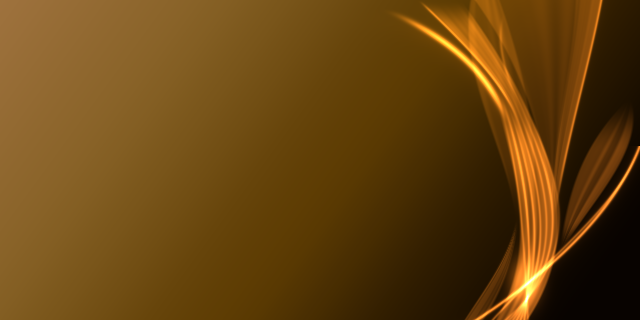
A Shadertoy shader for this background:

```glsl
// Glowing silk ribbons sweeping down the right side of a bronze diagonal gradient.
// Each ribbon is a cubic x(y) curve or the sheet between two of them; their
// light is summed as one heat value, then coloured from amber to pale yellow.

#define EDGE_SOFT 0.005
#define LINE_HALO 0.10
#define FILAMENTS 9.0
#define STRANDS 7
#define HEAT_TINT vec3(0.95, 0.50, 0.09)
#define CORE_POS vec2(1.642, 0.88)

float hash(float n) { return fract(sin(n * 91.345) * 4375.85); }

float noise(float x) {
    float i = floor(x), f = fract(x);
    return mix(hash(i), hash(i + 1.0), f * f * (3.0 - 2.0 * f));
}

// Cubic through four x values, evenly spaced over s = 0..1
float curve(float s, vec4 x) {
    float h = 3.0 * s, a = h - 1.0, b = h - 2.0, c = h - 3.0;
    return dot(x, vec4(-a * b * c / 6.0, h * b * c / 2.0, -h * a * c / 2.0, h * a * b / 6.0));
}

// Fade in and out over the given fractions of the span
float fadeEnds(float s, vec2 fade) {
    vec2 f = clamp(vec2(s, 1.0 - s) / fade, 0.0, 1.0);
    f *= f * (3.0 - 2.0 * f);
    return f.x * f.y;
}

// Thin bright line with a soft halo
float strand(vec2 p, vec2 span, vec4 x, float width, vec2 fade) {
    float s = (p.y - span.x) / (span.y - span.x);
    float slope = (curve(s + 0.01, x) - curve(s - 0.01, x)) / (0.02 * (span.y - span.x));
    float d = abs(p.x - curve(s, x)) / sqrt(1.0 + slope * slope) / width;
    return (exp(-d * d) + LINE_HALO * exp(-d * 0.35)) * fadeEnds(s, fade);
}

// Translucent sheet between two curves; lean moves its light left (0) or right (1)
float sheet(vec2 p, vec2 span, vec4 left, vec4 right, float lean, vec2 fade) {
    float s = (p.y - span.x) / (span.y - span.x);
    float a = curve(s, left), b = curve(s, right);
    float u = (p.x - a) / max(b - a, 0.004);
    float inside = smoothstep(-EDGE_SOFT, EDGE_SOFT, p.x - a)
                 * smoothstep(-EDGE_SOFT, EDGE_SOFT, b - p.x);
    float grain = noise(u * FILAMENTS + 1.5 * s + 40.0 * left.x);
    float body = 0.35 + 0.65 * clamp(mix(1.0 - u, u, lean), 0.0, 1.0);
    return inside * body * (0.65 + 0.6 * grain) * fadeEnds(s, fade);
}

// Diagonal bronze gradient, light at the upper left
vec3 backdrop(vec2 p) {
    float t = dot(p, vec2(0.81, 0.59));
    t += 0.012 * (noise(t * 26.0) - 0.5);
    vec3 c = mix(vec3(0.64, 0.46, 0.26), vec3(0.52, 0.375, 0.14), smoothstep(-0.25, 0.72, t));
    c = mix(c, vec3(0.365, 0.235, 0.01), smoothstep(0.45, 1.22, t));
    c = mix(c, vec3(0.17, 0.10, 0.0), smoothstep(1.12, 1.68, t));
    return mix(c, vec3(0.03, 0.01, 0.0), smoothstep(1.55, 2.05, t));
}

// Faint broad veils
float veils(vec2 p) {
    float h = 0.22 * sheet(p, vec2(0.0, 0.70), vec4(1.471, 1.484, 1.557, 1.615),
                           vec4(1.56, 1.63, 1.667, 1.667), 0.4, vec2(0.001, 0.3));
    h += 0.24 * sheet(p, vec2(0.0, 0.68), vec4(1.484, 1.615, 1.69, 1.72),
                      vec4(1.88, 1.83, 1.776, 1.734), 0.6, vec2(0.001, 0.2));
    h += 0.25 * sheet(p, vec2(0.0, 0.68), vec4(1.80, 1.775, 1.74, 1.72),
                      vec4(1.88, 1.83, 1.776, 1.734), 0.8, vec2(0.001, 0.2));
    h += 0.48 * sheet(p, vec2(0.307, 0.781), vec4(1.966, 1.844, 1.781, 1.75),
                      vec4(1.971, 1.958, 1.865, 1.755), 0.6, vec2(0.35, 0.2));
    h += 0.38 * sheet(p, vec2(0.677, 1.0), vec4(1.615, 1.583, 1.523, 1.453),
                      vec4(1.62, 1.602, 1.568, 1.51), 0.2, vec2(0.3, 0.001));
    return h;
}

// Central flame: upper fold, main body and strands crossing near its foot
float flame(vec2 p) {
    float h = 0.55 * sheet(p, vec2(0.0, 0.39), vec4(1.31, 1.44, 1.552, 1.62),
                           vec4(1.44, 1.53, 1.607, 1.667), 0.45, vec2(0.25, 0.35));
    h += 0.75 * sheet(p, vec2(0.26, 1.0), vec4(1.54, 1.60, 1.625, 1.55),
                      vec4(1.607, 1.714, 1.74, 1.648), 0.7, vec2(0.3, 0.001));
    for (int i = 0; i < STRANDS; i++) {
        float k = float(i) / float(STRANDS - 1);
        vec4 path = mix(vec4(1.54, 1.605, 1.635, 1.65), vec4(1.607, 1.714, 1.74, 1.58), k);
        float glow = 0.25 + 0.3 * hash(float(i) + 3.0);
        h += glow * strand(p, vec2(0.26, 1.0), path, 0.004, vec2(0.4, 0.001));
    }
    return h;
}

// Sharp outlines and the bright streak at the upper left
float highlights(vec2 p) {
    vec4 streak = vec4(1.203, 1.409, 1.526, 1.586);
    float h = 1.25 * strand(p, vec2(0.026, 0.39), streak, 0.009, vec2(0.3, 0.35));
    h += 0.5 * strand(p, vec2(0.0, 0.39), vec4(1.31, 1.44, 1.552, 1.62), 0.004, vec2(0.1, 0.3));
    h += 0.5 * strand(p, vec2(0.0, 0.68), vec4(1.88, 1.83, 1.776, 1.734), 0.004, vec2(0.001, 0.3));
    h += 0.25 * strand(p, vec2(0.04, 0.30), vec4(1.575, 1.565, 1.58, 1.61), 0.005, vec2(0.4, 0.3));
    vec4 wing = vec4(2.0, 1.898, 1.729, 1.49);
    h += 0.95 * strand(p, vec2(0.456, 1.0), wing, 0.005, vec2(0.001, 0.001));
    wing += vec4(-0.002, -0.008, -0.012, 0.05);
    return h + 0.5 * strand(p, vec2(0.456, 1.0), wing, 0.004, vec2(0.3, 0.001));
}

void mainImage(out vec4 fragColor, in vec2 fragCoord) {
    // Units of canvas height, y measured downward from the top
    vec2 p = fragCoord / iResolution.y;
    p.y = 1.0 - p.y;

    float heat = veils(p) + flame(p) + highlights(p);
    vec2 core = (p - CORE_POS) / vec2(0.045, 0.07);
    heat += 0.65 * exp(-dot(core, core));

    vec3 color = backdrop(p) + HEAT_TINT * heat + vec3(0.0, 0.02, 0.08) * heat * heat;
    fragColor = vec4(clamp(color, 0.0, 1.0), 1.0);
}
```
